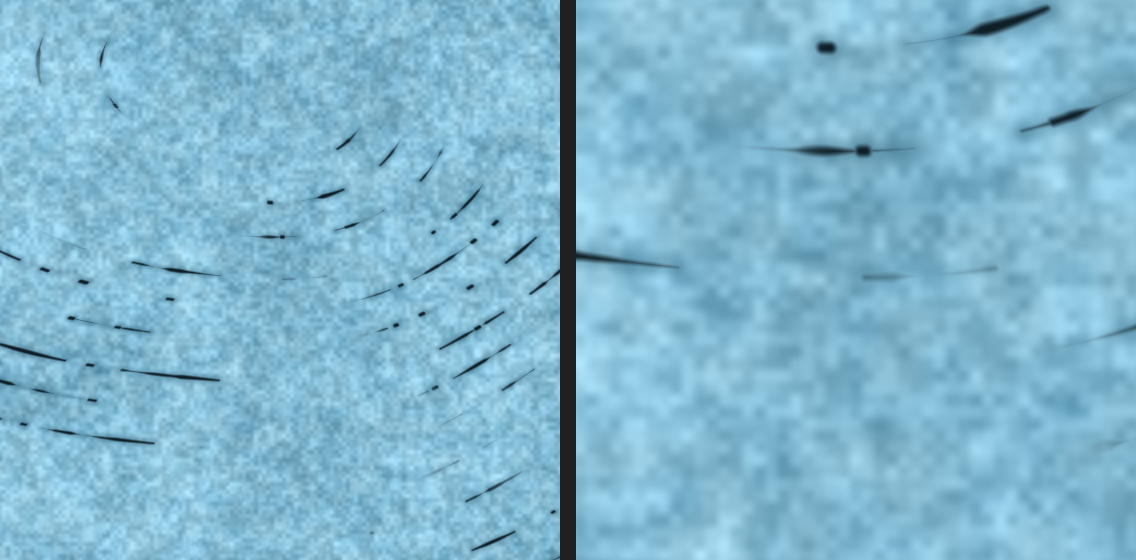
Left: the whole. Right: its middle third, enlarged.
Give the GLSL for this texture, as a WebGL 2 fragment shader.

```glsl
#version 300 es
precision highp float;
// Mottled pale blue paper crossed by broken dark ink strokes.
// The strokes follow warped, flattened rings around a point near the top;
// each ring is cut into cells of uneven strokes, thinned by a patch mask.

uniform vec2 u_resolution;
out vec4 outColor;

const vec3 PAPER = vec3(0.519, 0.738, 0.834);
const vec3 INK = vec3(0.04, 0.10, 0.13);
const vec3 BLEED = vec3(0.22, 0.42, 0.52);
const float MOTTLE = 0.30;           // contrast of the paper
const vec2 RING_CENTRE = vec2(0.47, 0.87);
const float RING_SPACING = 0.066;
const float RING_JITTER = 0.3;
const float RING_WARP = 0.045;
const float INNER_RADIUS = 0.11;
const float STROKE_CELL = 0.15;
const float DOT_CELL = 0.045;
const float STROKE_CHANCE = 0.72;
const float DOT_CHANCE = 0.25;
const float STROKE_RADIUS = 0.0030;
const float EDGE_SOFTNESS = 0.0024;
const float BLEED_RADIUS = 0.0065;

float hash(vec2 p) {
    vec3 q = fract(vec3(p.xyx) * 0.1031);
    q += dot(q, q.yzx + 33.33);
    return fract((q.x + q.y) * q.z);
}

float noise(vec2 p) {
    vec2 i = floor(p), f = fract(p);
    f = f * f * (3.0 - 2.0 * f);
    return mix(mix(hash(i), hash(i + vec2(1, 0)), f.x),
               mix(hash(i + vec2(0, 1)), hash(i + vec2(1, 1)), f.x), f.y);
}

// Blotches and soft grain, centred on zero
float mottle(vec2 p) {
    float sum = 0.30 * (noise(p * 6.0 + 3.0) - 0.5);
    sum += 0.32 * (noise(p * 27.0 + 40.0) - 0.5);
    sum += 0.48 * (noise(p * 68.0 + 90.0) - 0.5);
    sum += 0.42 * (noise(p * 140.0 + 170.0) - 0.5);
    return sum;
}

// Distance to the one mark in this cell of a ring; large if the cell is empty.
// Uneven pressure breaks a mark into dashes where its width falls below zero.
float markDistance(float along, float across, float scale, float cellSize, float chance,
                   vec2 halfRange, float unevenness, float ring, float seed) {
    float cell = floor(along / cellSize);
    vec2 id = vec2(cell + 200.0, ring * 7.0 + seed);
    if (hash(id) > chance) return 1.0;
    float centre = (cell + 0.5 + 0.12 * (hash(id + 31.7) - 0.5)) * cellSize;
    float halfLength = cellSize * mix(halfRange.x, halfRange.y, hash(id + 57.3));
    float offset = abs(along - centre);
    float beyond = max(offset - halfLength, 0.0) / scale;
    float taper = 1.0 - unevenness * 0.5 * smoothstep(0.1, 1.0, offset / halfLength);
    float flow = noise(vec2(along * 52.0 + 300.0, ring * 5.0 + seed));
    float pressure = mix(1.0, min(mix(-0.9, 2.1, flow), 1.1), unevenness);
    float weight = mix(0.7, 1.1, hash(id + 83.1));
    return length(vec2(beyond, across)) - STROKE_RADIUS * taper * pressure * weight;
}

void main() {
    vec2 p = gl_FragCoord.xy / u_resolution.y;
    float pixel = 1.0 / u_resolution.y;

    // Paper, with a slight independent drift of warmth
    vec3 colour = PAPER + MOTTLE * mottle(p);
    float warmth = noise(p * 38.0 + 220.0) - 0.5;
    colour += warmth * vec3(0.045, 0.008, -0.012);

    // Ring coordinates, flatter on the left than on the right
    vec2 q = p - RING_CENTRE;
    q.x *= mix(0.56, 0.85, smoothstep(-0.4, 0.4, q.x));
    float radius = length(q) + RING_WARP * (noise(p * 3.0 + 11.0) - 0.5);
    float ring = floor(radius / RING_SPACING);
    float ringRadius = (ring + 0.5 + RING_JITTER * (hash(vec2(ring, 5.0)) - 0.5)) * RING_SPACING;
    float angle = atan(q.x, -q.y);
    float along = angle * ringRadius + hash(vec2(ring, 9.0)) * STROKE_CELL;

    // True distances across and along the warped ring
    vec2 radial = vec2(dFdx(radius), dFdy(radius)) * u_resolution.y;
    vec2 turning = vec2(dFdx(angle), dFdy(angle)) * u_resolution.y;
    float slope = max(length(radial), 0.3);
    vec2 tangent = vec2(-radial.y, radial.x) / slope;
    float stretch = clamp(abs(dot(turning, tangent)) * ringRadius, 0.4, 1.5);
    float across = (radius - ringRadius) / slope;

    // Patches where strokes gather
    float patches = smoothstep(0.46, 0.58, noise(p * vec2(3.6, 4.6) + 17.0));
    patches *= smoothstep(INNER_RADIUS, INNER_RADIUS + 0.02, ringRadius);
    patches *= 1.0 - smoothstep(1.9, 2.2, abs(angle));

    // Broken strokes and small dots share the same rings
    float stroke = markDistance(along, across, stretch, STROKE_CELL, STROKE_CHANCE,
                                vec2(0.2, 0.42), 1.0, ring, 1.0);
    float dots = markDistance(along, across, stretch, DOT_CELL, DOT_CHANCE,
                              vec2(0.01, 0.08), 0.0, ring, 4.0);
    float d = min(stroke, dots);

    // Bleed around the strokes, then the ink itself
    float soft = max(EDGE_SOFTNESS, pixel);
    float spread = max(d, 0.0) / BLEED_RADIUS;
    float bleed = exp(-spread * spread) * patches;
    float trailWidth = across / BLEED_RADIUS;
    float trail = exp(-trailWidth * trailWidth) * patches
                * smoothstep(0.5, 0.9, noise(vec2(along * 22.0 + 90.0, ring * 3.0)));
    float ink = (1.0 - smoothstep(-soft, soft, d)) * patches;
    colour = mix(colour, BLEED, 0.36 * bleed);
    colour = mix(colour, BLEED, 0.16 * trail);
    colour = mix(colour, INK, 0.96 * ink);

    outColor = vec4(clamp(colour, 0.0, 1.0), 1.0);
}
```
